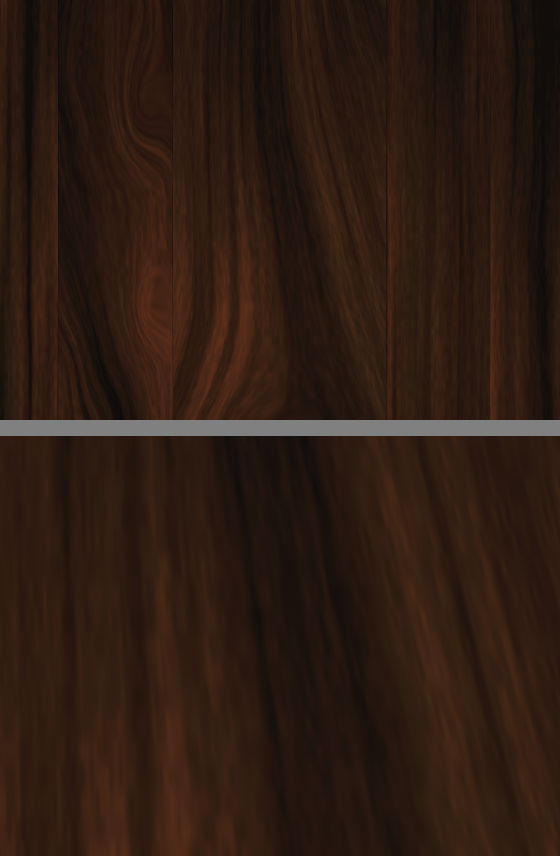
Top: the whole. Bottom: its middle third, enlarged.
This texture is drawn by a WebGL 1 fragment shader. Its source:

```glsl
precision highp float;
// Dark walnut boards: five upright planks with streaked, leaning and swirling grain.
// Each plank bends a grain coordinate; stretched noise along it gives streaks, veins
// and pores, and the summed tone is mapped through a ramp of browns.

uniform vec2 u_resolution;

const vec3 EBONY = vec3(0.065, 0.048, 0.042);
const vec3 DARK = vec3(0.11, 0.07, 0.05);
const vec3 WALNUT = vec3(0.16, 0.09, 0.06);
const vec3 BROWN = vec3(0.20, 0.12, 0.07);
const vec3 AMBER = vec3(0.28, 0.155, 0.09);

// Left edges of planks 1 to 4, in canvas heights
const vec4 SEAMS = vec4(0.139, 0.411, 0.920, 1.167);
const float SEAM_WIDTH = 0.0018;
const float SEAM_DEPTH = 0.20;

const float BASE_TONE = 0.50;
const float BROAD_STREAKS = 0.55;
const float MEDIUM_STREAKS = 0.34;
const float FIBRES = 0.24;
const float PORES = 0.22;
const float VEIN_DEPTH = 0.34;
const float CORE_DEPTH = 0.40;
const float GLOW = 0.34;
const vec2 GLOW_CENTRE = vec2(0.64, 0.20);
const vec2 GLOW_SIZE = vec2(0.75, 0.48);

float hash(vec2 p) {
  vec3 q = fract(p.xyx * 0.1031);
  q += dot(q, q.yzx + 33.33);
  return fract((q.x + q.y) * q.z);
}

float noise(vec2 p) {
  vec2 cell = floor(p);
  vec2 f = fract(p);
  f = f * f * (3.0 - 2.0 * f);
  float low = mix(hash(cell), hash(cell + vec2(1.0, 0.0)), f.x);
  float high = mix(hash(cell + vec2(0.0, 1.0)), hash(cell + vec2(1.0, 1.0)), f.x);
  return mix(low, high, f.y);
}

float bell(float x) {
  return exp(-x * x);
}

// Oval bump that makes the grain flow around a point
float eye(vec2 p, vec2 centre) {
  vec2 d = (p - centre) / vec2(0.055, 0.11);
  return exp(-dot(d, d));
}

// Per plank: dark core position, core width, swirl amount, tone offset
vec4 plankTraits(float id) {
  if (id < 0.5) return vec4(0.068, 0.014, 0.08, 0.0);
  if (id < 1.5) return vec4(0.190, 0.050, 1.0, -0.09);
  if (id < 2.5) return vec4(0.675, 0.060, 0.22, 0.06);
  if (id < 3.5) return vec4(1.075, 0.022, 0.12, 0.0);
  return vec4(1.295, 0.030, 0.25, 0.0);
}

// Bends x so that lines of equal value follow the wood fibres
float grainCoordinate(vec2 p, float id, float swirl) {
  float waves = noise(p * vec2(5.0, 2.6) + id * 17.0) - 0.5;
  waves += 0.35 * (noise(p * vec2(12.0, 7.0) + id * 9.0) - 0.5);
  float eyes = eye(p, vec2(0.335, 0.74)) + eye(p, vec2(0.345, 0.27))
             - eye(p, vec2(0.868, 0.79));
  float u = p.x + swirl * (0.09 * waves + 0.065 * eyes);

  float wide = 1.0 - step(0.5, abs(id - 2.0));
  float leaning = smoothstep(0.48, 0.90, p.x);
  float foot = max(0.28 - p.y, 0.0);
  u += wide * (0.28 * leaning * (p.y - 0.5) + 0.9 * (1.0 - leaning) * foot * foot);
  float swirled = 1.0 - step(0.5, abs(id - 1.0));
  return u + swirled * 0.17 * (p.y - 0.5);
}

vec3 woodRamp(float tone) {
  float t = clamp(tone, 0.0, 1.2) * 4.0;
  vec3 c = mix(EBONY, DARK, min(t, 1.0));
  c = mix(c, WALNUT, clamp(t - 1.0, 0.0, 1.0));
  c = mix(c, BROWN, clamp(t - 2.0, 0.0, 1.0));
  return mix(c, AMBER, max(t - 3.0, 0.0));
}

void main() {
  vec2 p = gl_FragCoord.xy / u_resolution.y;
  float id = dot(step(SEAMS, vec4(p.x)), vec4(1.0));
  vec4 traits = plankTraits(id);
  float u = grainCoordinate(p, id, traits.z);
  float shift = id * 31.0;

  // Streaks from broad bands down to pores
  float broad = noise(vec2(u * 13.0 + shift, p.y * 0.9 + shift)) - 0.5;
  float medium = noise(vec2(u * 42.0 + shift, p.y * 1.5)) - 0.5;
  float fibres = noise(vec2(u * 125.0 + shift, p.y * 4.0)) - 0.5;
  float pores = noise(vec2(u * 260.0, p.y * 48.0)) - 0.5;

  // Dark core and the thin veins gathered around it
  float ragged = 0.7 + 0.6 * noise(vec2(u * 30.0, p.y * 3.0 + shift));
  float core = bell((u - traits.x) / traits.y) * ragged;
  float veins = smoothstep(0.52, 0.88, noise(vec2(u * 85.0 + shift, p.y * 0.9)));
  float gathering = smoothstep(0.35, 0.75, noise(vec2(u * 9.0 + shift, p.y * 1.8)));
  veins *= clamp(0.15 + 0.5 * core + 0.7 * gathering, 0.0, 1.0);

  // Soft light low in the middle, and joints between planks
  vec2 g = (p - GLOW_CENTRE) / GLOW_SIZE;
  vec4 joints = 1.0 - smoothstep(0.0, SEAM_WIDTH, abs(vec4(p.x) - SEAMS));
  float joint = dot(joints, vec4(1.0));

  float tone = BASE_TONE + traits.w + GLOW * exp(-dot(g, g));
  tone += BROAD_STREAKS * broad + MEDIUM_STREAKS * medium;
  tone += FIBRES * fibres + PORES * pores;
  tone -= CORE_DEPTH * core + VEIN_DEPTH * veins + SEAM_DEPTH * joint;

  vec3 redness = vec3(1.0 + 0.12 * broad, 1.0 - 0.08 * broad, 1.0 - 0.06 * broad);
  gl_FragColor = vec4(woodRamp(tone) * redness, 1.0);
}
```
